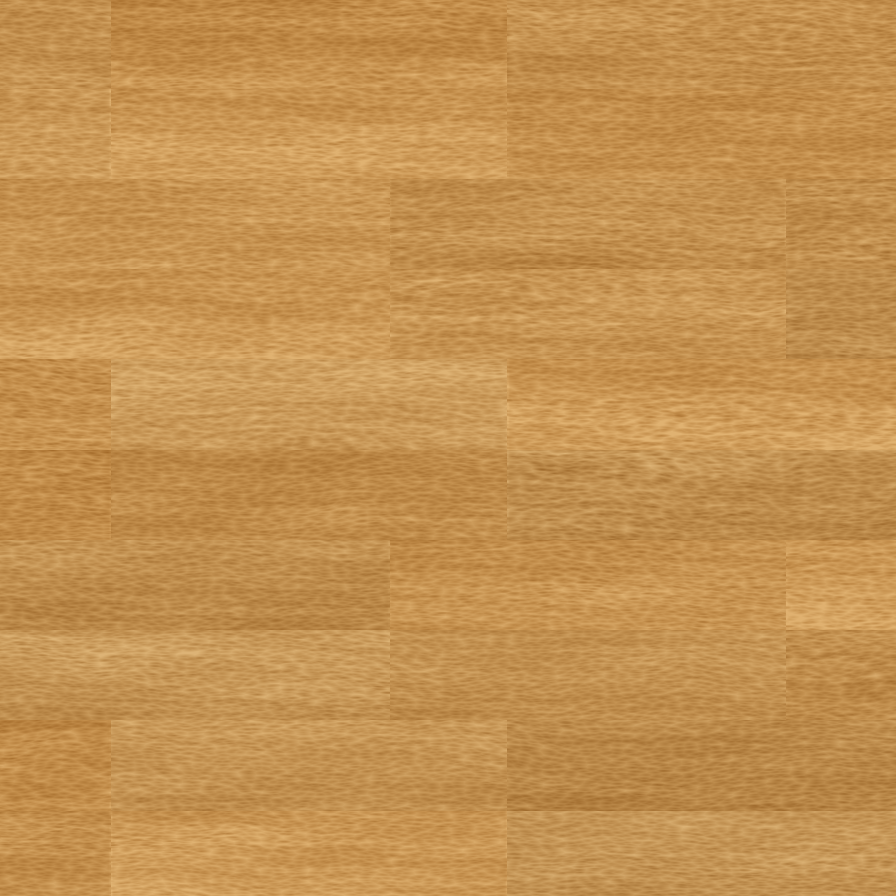
Reproduce this texture procedurally as a WebGL 2 fragment shader.

```glsl
#version 300 es
precision highp float;
// Oak parquet: staggered two-strip boards, each strip with its own tone and figure.
// Grain is layered sines stretched along the board, fibres, pores and pale flecks
// are cellular noise, and nested arcs give some strips a cathedral figure.

uniform vec2 u_resolution;
out vec4 outColor;

float hash(vec2 p) {
  vec3 q = fract(vec3(p.xyx) * 0.1031);
  q += dot(q, q.yzx + 33.33);
  return fract((q.x + q.y) * q.z);
}

// Distance to the nearest scattered point, one point per unit cell
float cells(vec2 p) {
  vec2 id = floor(p);
  float nearest = 2.0;
  for (int y = -1; y <= 1; y++) {
    for (int x = -1; x <= 1; x++) {
      vec2 c = id + vec2(x, y);
      vec2 point = c + vec2(hash(c + 3.7), hash(c + 71.3));
      nearest = min(nearest, distance(p, point));
    }
  }
  return nearest;
}

// Layered, rotated sines, roughly in -1..1
float waves(vec2 p) {
  float sum = 0.0, amplitude = 0.5;
  for (int i = 0; i < 5; i++) {
    p = mat2(0.8, 0.6, -0.6, 0.8) * p * 1.7 + 1.3;
    sum += amplitude * sin(p.x + 1.3 * sin(p.y));
    amplitude *= 0.6;
  }
  return sum;
}

// Oak colour from dark (0) to pale (1)
vec3 oak(float tone) {
  vec3 low = mix(vec3(0.67, 0.46, 0.21), vec3(0.76, 0.56, 0.305), tone * 2.0);
  vec3 high = mix(vec3(0.76, 0.56, 0.305), vec3(0.84, 0.66, 0.41), tone * 2.0 - 1.0);
  return tone < 0.5 ? low : high;
}

void main() {
  vec2 uv = gl_FragCoord.xy / u_resolution;

  // Strips counted from the top; each pair of strips shares its end joints
  float down = (1.0 - uv.y) * 9.93 + 0.016;
  float row = floor(down);
  float stagger = mod(floor(row / 2.0), 2.0) < 0.5 ? 0.1237 : 0.4349;
  float along = (uv.x - stagger) / 0.4427;
  vec2 id = vec2(floor(along), row) + vec2(5.0, 11.0);
  vec2 strip = vec2(fract(along), fract(down));
  float seed = hash(id);
  float figure = hash(id + 40.0);
  float warmth = hash(id + 90.0) - 0.5;

  // Gently bent local coordinates keep the grain continuous inside a strip
  vec2 p = vec2(strip.x * 0.4427, strip.y * 0.1007);
  vec2 shift = vec2(seed, figure) * 60.0;
  p.y += 0.006 * waves(vec2(p.x * 5.0, p.y * 9.0) + shift);

  // Broad bands, streaks and a drift across the strip
  float band = waves(vec2(p.x * 2.5, p.y * 26.0) + shift);
  float streak = waves(vec2(p.x * 10.0, p.y * 170.0) + shift.yx);
  float tone = 0.62 + 0.38 * (seed - 0.5) + 0.19 * band + 0.16 * streak;
  tone += (strip.y - 0.5) * warmth * 0.5;

  // Cathedral arcs, often cut by the strip edge, in some strips
  vec2 heart = vec2(0.44 * hash(id + 17.0), -0.02 + 0.14 * hash(id + 23.0));
  float radius = length((p - heart) * vec2(1.0, 4.6));
  float figured = smoothstep(0.5, 0.8, figure);
  float rings = sin(radius * 150.0 + 3.0 * waves(p * vec2(9.0, 26.0) + shift));
  tone += figured * 0.17 * rings * exp(-radius * 3.5);
  tone -= figured * 0.12 * exp(-radius * radius * 130.0);

  // Fine fibres, then sparser thin dark pores
  float fibre = cells(vec2(p.x * 75.0, p.y * 290.0) + shift);
  float pore = 1.0 - smoothstep(0.08, 0.4, cells(vec2(p.x * 34.0, p.y * 200.0) + shift.yx));
  tone += 0.62 * (fibre - 0.45) - 0.24 * pore * (0.8 + 0.6 * band);

  // Pale curved ray flecks on rare strips
  float curl = abs(cells(p * vec2(30.0, 36.0) + shift) - 0.27);
  float fleck = 1.0 - smoothstep(0.02, 0.06, curl);
  fleck *= smoothstep(0.35, 0.65, waves(p * vec2(22.0, 30.0) + shift.yx));
  tone += 0.4 * fleck * step(0.86, hash(id + 61.0));

  // Faint end joints, pale or dark, broken by the grain, and soft strip seams
  float endGap = min(strip.x, 1.0 - strip.x) * 0.4427;
  float seamGap = min(strip.y, 1.0 - strip.y) * 0.1007;
  float joint = 1.0 - smoothstep(0.0004, 0.003, endGap);
  float seam = 1.0 - smoothstep(0.0002, 0.002, seamGap);
  tone += joint * mix(-0.1, 0.2, hash(id + 33.0)) * (0.7 + 0.6 * streak);
  tone -= 0.06 * seam * (1.0 + band);

  vec3 color = oak(clamp(tone, -0.25, 1.2)) + warmth * vec3(0.012, -0.008, -0.022);
  outColor = vec4(color, 1.0);
}
```
